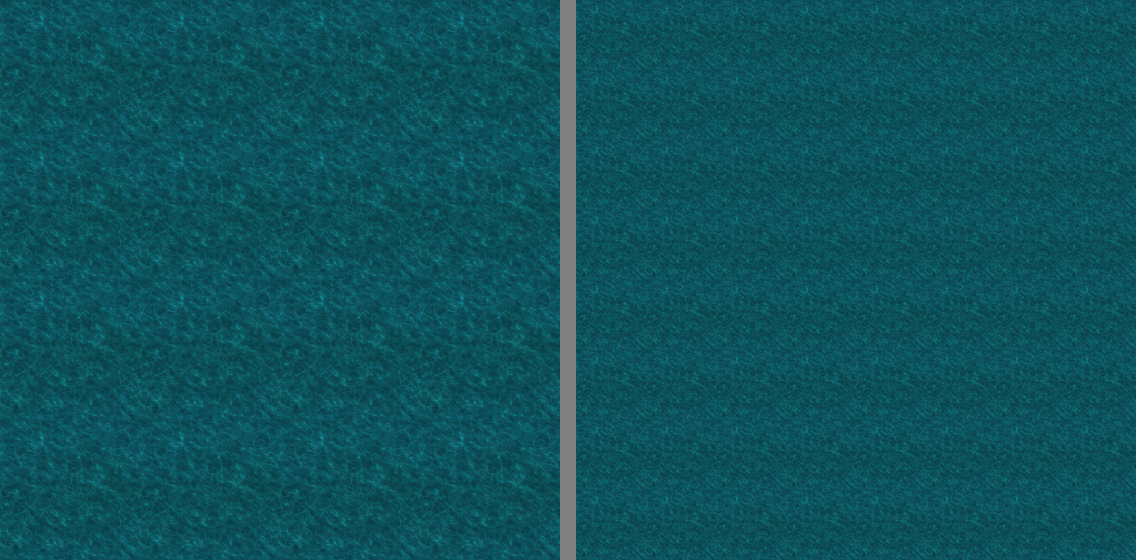
Left: one tile. Right: repeated 2 by 2.
Write a three.js fragment shader that draws this texture.

```glsl
varying vec2 vUv;

const float TAU = 6.2831853;
const float PATCHES = 4.0;
const vec3 DEEP = vec3(0.034, 0.228, 0.268);
const vec3 CREST = vec3(0.062, 0.440, 0.482);
const vec3 BLUE_SHIFT = vec3(0.0, -0.002, 0.013);
const vec3 WEB_GLOW = vec3(0.012, 0.074, 0.064);
const vec3 GLINT_GLOW = vec3(0.015, 0.120, 0.115);

vec2 hash2(vec2 cell, float seed) {
  vec3 h = fract(vec3(cell.xyx + seed) * vec3(0.1031, 0.1030, 0.0973));
  h += dot(h, h.yzx + 33.33);
  return fract((h.xx + h.yz) * h.zy);
}

// Wraps a lattice cell whose rows slide by shear after each period in x
vec2 wrapCell(vec2 cell, vec2 period, float shear) {
  cell -= floor((cell.x + 0.5) / period.x) * vec2(period.x, shear);
  cell.y -= floor((cell.y + 0.5) / period.y) * period.y;
  return cell;
}

// Tiling value noise; shear slants the grain
float slantNoise(vec2 p, vec2 period, float shear, float seed) {
  vec2 q = vec2(p.x * period.x, p.y * period.y + p.x * shear);
  vec2 cell = floor(q);
  vec2 f = q - cell;
  f = f * f * (3.0 - 2.0 * f);
  float a = hash2(wrapCell(cell, period, shear), seed).x;
  float b = hash2(wrapCell(cell + vec2(1.0, 0.0), period, shear), seed).x;
  float c = hash2(wrapCell(cell + vec2(0.0, 1.0), period, shear), seed).x;
  float d = hash2(wrapCell(cell + vec2(1.0, 1.0), period, shear), seed).x;
  return mix(mix(a, b, f.x), mix(c, d, f.x), f.y);
}

// Slanted ripples in three octaves of similar strength
float ripples(vec2 p, vec2 period, float shear, float seed) {
  float sum = 0.0;
  float total = 0.0;
  float weight = 1.0;
  for (int i = 0; i < 3; i++) {
    sum += weight * slantNoise(p, period, shear, seed + float(i) * 7.0);
    total += weight;
    period *= 2.0;
    shear *= 2.0;
    weight *= 0.9;
  }
  return sum / total;
}

// Bright borders between the cells of a tiling Voronoi diagram
float cellWeb(vec2 p, float count, float width, float seed) {
  vec2 q = p * count;
  vec2 cell = floor(q);
  float nearest = 8.0;
  float second = 8.0;
  for (int y = -1; y <= 1; y++) {
    for (int x = -1; x <= 1; x++) {
      vec2 neighbour = cell + vec2(float(x), float(y));
      vec2 site = neighbour + hash2(mod(neighbour, count), seed);
      float d = distance(q, site);
      second = min(second, max(nearest, d));
      nearest = min(nearest, d);
    }
  }
  return 1.0 - smoothstep(0.0, width, second - nearest);
}

// Gentle wave distortion with whole periods
vec2 sway(vec2 p) {
  vec2 a = sin(TAU * (p.yx * vec2(3.0, 2.0) + p * vec2(1.0, 2.0)));
  vec2 b = sin(TAU * (p.yx * vec2(7.0, 8.0) - p * vec2(4.0, 3.0)) + 1.7);
  return a * 0.007 + b * 0.003;
}

void main() {
  vec2 p = vUv * PATCHES;
  vec2 bent = p + sway(p);

  // Broad light and dark bands, and separate drifts of hue
  float cloud = slantNoise(bent, vec2(5.0, 7.0), 2.0, 3.0) - 0.5;
  float band = cos(TAU * (p.y + 0.07 + 0.04 * sin(TAU * p.x))) + cloud;
  float drift = ripples(bent, vec2(9.0, 13.0), 5.0, 83.0) - 0.5;
  float hue = clamp(0.1 + 0.45 * band + 3.0 * drift, -1.0, 1.0);

  // Ripples, caustic web and small glints
  float ripple = ripples(bent, vec2(17.0, 27.0), 12.0, 11.0);
  float webFade = 0.2 + slantNoise(p, vec2(8.0), 0.0, 29.0);
  float web = cellWeb(bent, 11.0, 0.15, 41.0);
  web += 0.6 * cellWeb(bent + 0.37, 16.0, 0.20, 57.0);
  float ridge = 1.0 - abs(2.0 * slantNoise(bent, vec2(30.0, 52.0), 22.0, 71.0) - 1.0);
  float glint = smoothstep(0.72, 1.0, ridge) * smoothstep(0.56, 0.76, ripple);

  float tone = 0.36 + 0.032 * band + 1.05 * (ripple - 0.5);
  vec3 color = mix(DEEP, CREST, clamp(tone, 0.06, 1.0));
  color += BLUE_SHIFT * hue;
  color += WEB_GLOW * web * webFade + GLINT_GLOW * glint;
  gl_FragColor = vec4(color, 1.0);
}
```
